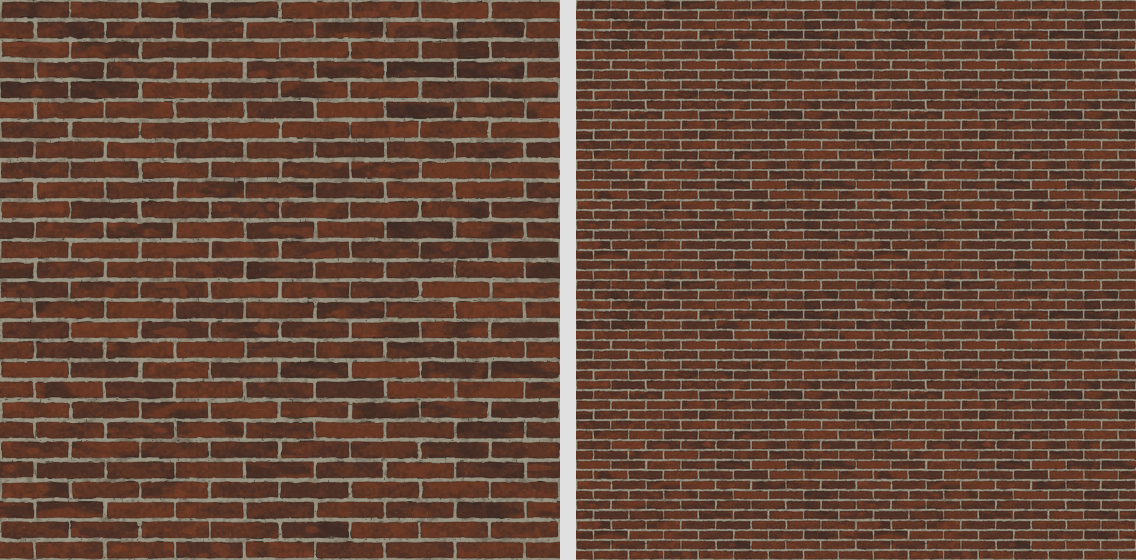
Left: one tile. Right: repeated 2 by 2.
Reproduce this texture procedurally as a three.js fragment shader.

```glsl
// Weathered red brick wall in running bond with pale grey mortar, tiling seamlessly.
varying vec2 vUv;

const vec2 BRICKS = vec2(8.0, 28.0);        // repeats across and down
const vec2 JOINT = vec2(0.0056, 0.0074);    // mortar widths
const float CORNER = 0.0030;
const float SOFT = 0.0011;                  // edge smoothing

const vec3 CLAY_DARK = vec3(0.305, 0.190, 0.152);
const vec3 CLAY_MID = vec3(0.360, 0.208, 0.148);
const vec3 CLAY_BRIGHT = vec3(0.410, 0.220, 0.145);
const vec3 CLAY_ORANGE = vec3(0.470, 0.245, 0.155);
const vec3 SOOT = vec3(0.225, 0.165, 0.145);
const vec3 MORTAR_LIGHT = vec3(0.595, 0.575, 0.505);
const vec3 MORTAR_DARK = vec3(0.490, 0.450, 0.390);

float hash(vec2 p) {
  return fract(sin(dot(p, vec2(12.9898, 78.233))) * 43758.5453);
}

// Value noise that wraps after freq cells
float noise(vec2 uv, vec2 freq, float seed) {
  vec2 p = uv * freq;
  vec2 i = floor(p);
  vec2 f = p - i;
  f = f * f * (3.0 - 2.0 * f);
  vec2 a = mod(i, freq) + seed;
  vec2 b = mod(i + 1.0, freq) + seed;
  return mix(mix(hash(a), hash(vec2(b.x, a.y)), f.x),
             mix(hash(vec2(a.x, b.y)), hash(b), f.x), f.y);
}

float fbm(vec2 uv, vec2 freq, float seed) {
  float sum = 0.0;
  float amp = 0.533;
  for (int k = 0; k < 4; k++) {
    sum += amp * noise(uv, freq, seed);
    freq *= 2.0;
    amp *= 0.5;
    seed += 7.3;
  }
  return sum;
}

float roundBox(vec2 p, vec2 halfSize, float radius) {
  vec2 q = abs(p) - halfSize + radius;
  return length(max(q, 0.0)) + min(max(q.x, q.y), 0.0) - radius;
}

// Signed distance to the nearest brick; also returns its wrapped id
float brickDistance(vec2 uv, out vec2 id) {
  vec2 grid = uv * BRICKS;
  grid.x += 0.5 * (1.0 - mod(floor(grid.y), 2.0));
  id = mod(floor(grid), BRICKS);
  vec2 p = (fract(grid) - 0.5) / BRICKS;
  vec2 jitter = vec2(hash(id + 3.1), hash(id + 8.7)) - 0.5;
  vec2 trim = vec2(hash(id + 14.3), hash(id + 21.9)) - 0.5;
  p -= jitter * vec2(0.0026, 0.0012);
  p.y -= p.x * (hash(id + 31.7) - 0.5) * 0.018;
  vec2 halfSize = 0.5 / BRICKS - 0.5 * JOINT + trim * vec2(0.0012, 0.0008);
  return roundBox(p, halfSize, CORNER);
}

vec3 clayColor(vec2 uv, vec2 id, float grain) {
  vec2 own = uv + vec2(hash(id + 41.3), hash(id + 47.9));  // separate pattern per brick
  float blotch = fbm(own, vec2(26.0, 52.0), 5.0);
  float patches = noise(own, vec2(48.0, 64.0), 17.0);
  float tone = 0.5 + 0.50 * (hash(id + 53.1) - 0.5)
             + 0.85 * (blotch - 0.5) + 0.35 * (grain - 0.5);
  vec3 color = mix(CLAY_DARK, CLAY_MID, smoothstep(0.22, 0.48, tone));
  color = mix(color, CLAY_BRIGHT, smoothstep(0.50, 0.74, tone));

  // Fired orange patches and sooty stains on some bricks
  float fired = step(0.62, hash(id + 61.7)) * smoothstep(0.66, 0.76, patches);
  color = mix(color, CLAY_ORANGE, 0.55 * fired);
  float stain = fbm(own, vec2(18.0, 44.0), 29.0);
  float sooty = step(0.66, hash(id + 67.3)) * smoothstep(0.44, 0.66, stain);
  color = mix(color, SOOT, 0.65 * sooty);

  // Pale scratches and lime specks
  float scratch = smoothstep(0.90, 0.98, noise(own, vec2(40.0, 420.0), 37.0));
  float speck = smoothstep(0.93, 0.99, noise(own, vec2(260.0), 43.0));
  color = mix(color, MORTAR_DARK, 0.14 * scratch + 0.30 * speck);
  return color * (0.91 + 0.18 * grain);
}

vec3 mortarColor(vec2 uv, float grain) {
  float wear = fbm(uv, vec2(36.0, 56.0), 71.0);
  vec3 color = mix(MORTAR_DARK, MORTAR_LIGHT, smoothstep(0.22, 0.56, 0.6 * wear + 0.4 * grain));
  float pit = smoothstep(0.86, 0.97, noise(uv, vec2(220.0), 83.0));
  return color * (0.93 + 0.14 * grain) * (1.0 - 0.35 * pit);
}

void main() {
  // Ragged brick outlines
  vec2 ragged = vec2(fbm(vUv, vec2(64.0), 91.0), fbm(vUv, vec2(64.0), 97.0)) - 0.5;
  vec2 id;
  float d = brickDistance(vUv + ragged * 0.0036, id);
  float chip = smoothstep(0.76, 0.92, noise(vUv, vec2(110.0), 103.0));
  d += 0.0012 * chip;

  float grain = fbm(vUv, vec2(190.0), 109.0);
  vec3 clay = clayColor(vUv, id, grain);
  clay *= mix(0.86, 1.0, smoothstep(0.0, 0.0028, -d));

  // Contact shade and occasional dark gaps beside the bricks
  vec3 mortar = mortarColor(vUv, grain);
  mortar *= mix(0.84, 1.0, smoothstep(0.0, 0.0022, d));
  float gap = smoothstep(0.74, 0.88, noise(vUv, vec2(56.0, 84.0), 127.0));
  mortar *= 1.0 - 0.55 * gap * (1.0 - smoothstep(0.0006, 0.0024, d));

  float cover = 1.0 - smoothstep(-SOFT, SOFT, d);
  gl_FragColor = vec4(mix(mortar, clay, cover), 1.0);
}
```
